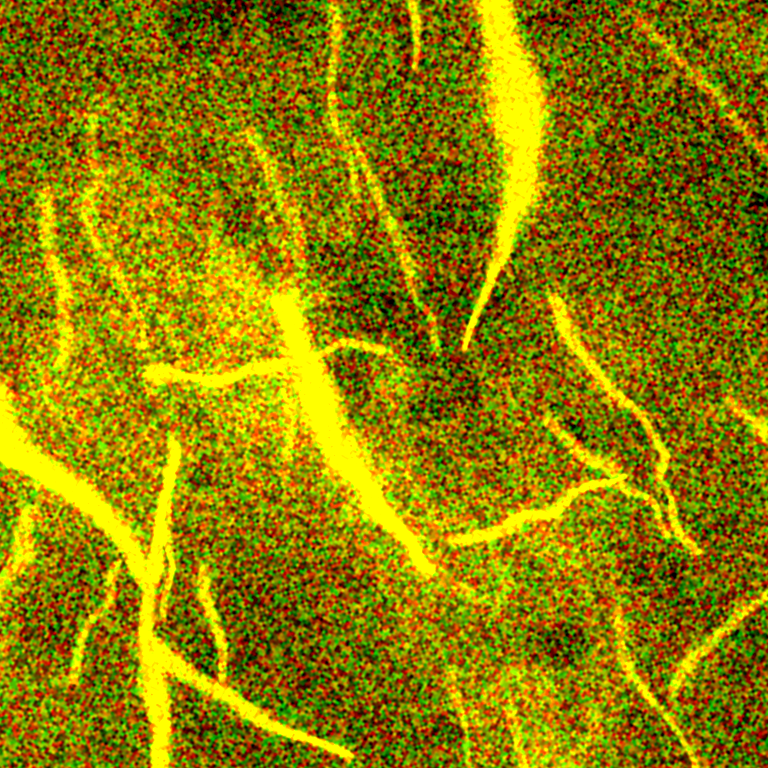
This texture is drawn by a WebGL 1 fragment shader. Its source:

```glsl
precision highp float;

uniform vec2 u_resolution;

const float RED_GAIN = 1.07;
const float GREEN_GAIN = 0.92;
const float GRAIN_CELLS = 235.0;
const float GRAIN_CONTRAST = 0.92;

float hash(vec2 p) {
  vec3 q = fract(p.xyx * vec3(0.1031, 0.1030, 0.0973));
  q += dot(q, q.yzx + 33.33);
  return fract((q.x + q.y) * q.z);
}

float noise(vec2 p) {
  vec2 cell = floor(p);
  vec2 f = fract(p);
  f = f * f * (3.0 - 2.0 * f);
  float low = mix(hash(cell), hash(cell + vec2(1.0, 0.0)), f.x);
  float high = mix(hash(cell + vec2(0.0, 1.0)), hash(cell + 1.0), f.x);
  return mix(low, high, f.y);
}

float fbm(vec2 p) {
  float sum = 0.0;
  float gain = 0.533;
  for (int i = 0; i < 4; i++) {
    sum += gain * noise(p);
    p = p * 2.03 + 17.3;
    gain *= 0.5;
  }
  return sum;
}

vec2 rotate(vec2 p, float angle) {
  float c = cos(angle);
  float s = sin(angle);
  return vec2(c * p.x + s * p.y, c * p.y - s * p.x);
}

vec2 warp(vec2 p, float scale, float amount) {
  vec2 offset = vec2(noise(p * scale + 31.0), noise(p * scale + 77.0));
  return p + amount * (offset - 0.5);
}

// Tapered strand with a solid core and a faint halo
float vein(vec2 p, vec2 a, vec2 b, float startWidth, float endWidth) {
  vec2 axis = b - a;
  float t = clamp(dot(p - a, axis) / dot(axis, axis), 0.0, 1.0);
  float d = length(p - a - axis * t) / mix(startWidth, endWidth, t);
  return 0.75 * (1.0 - smoothstep(0.4, 1.4, d)) + 0.25 * exp(-0.5 * d);
}

// Bright crests of stretched noise, running along the given angle
float fibres(vec2 p, float angle, vec2 scale) {
  float n = noise(rotate(p, angle) * scale + 51.0);
  float crest = 1.0 - abs(2.0 * n - 1.0);
  return crest * crest * crest;
}

// Thick vessels: forked trunk, left fork and central cord
float mainVeins(vec2 p) {
  vec2 trunkFoot = vec2(0.69, 0.73);
  vec2 fork = vec2(0.19, 0.23);
  vec2 cord = vec2(0.44, 0.41);
  float v = vein(p, vec2(0.65, 1.05), trunkFoot, 0.034, 0.029);
  v = max(v, vein(p, trunkFoot, vec2(0.60, 0.55), 0.021, 0.006));
  v = max(v, vein(p, vec2(-0.03, 0.52), fork, 0.030, 0.010));
  v = max(v, vein(p, vec2(0.24, 0.44), fork, 0.008, 0.013));
  v = max(v, vein(p, fork, vec2(0.21, -0.03), 0.014, 0.017));
  v = max(v, vein(p, vec2(0.21, 0.14), vec2(0.43, 0.0), 0.014, 0.008));
  v = max(v, vein(p, vec2(0.37, 0.61), cord, 0.015, 0.026));
  return max(v, vein(p, cord, vec2(0.57, 0.25), 0.018, 0.006));
}

// Scattered thin strands, steep on the left and diagonal on the right
float thinVeins(vec2 p) {
  float v = 0.0;
  for (int i = 0; i < 22; i++) {
    float id = float(i);
    vec2 start = vec2(fract(id * 0.618 + 0.1), hash(vec2(id, 4.0)) * 1.1);
    float angle = mix(-1.65, -0.75, start.x) + 0.5 * (hash(vec2(id, 9.0)) - 0.5);
    angle += 1.6 * step(4.5, mod(id, 6.0));
    float reach = mix(0.13, 0.36, hash(vec2(id, 15.0)));
    vec2 end = start + reach * vec2(cos(angle), sin(angle));
    float strength = mix(0.35, 0.9, hash(vec2(id, 23.0)));
    v = max(v, strength * vein(p, start, end, 0.009, 0.005));
  }
  return v;
}

float tissue(vec2 p) {
  vec2 q = warp(warp(p, 7.0, 0.055), 24.0, 0.018);
  float broad = fbm(p * 4.0 + 5.0);
  float pits = 1.0 - smoothstep(0.22, 0.42, fbm(p * 7.0 + 42.0));

  // Glowing mesh beside the central cord
  float bandDistance = abs(p.x - 0.74 + 0.62 * p.y);
  float band = exp(-bandDistance * bandDistance * 42.0) * (1.0 - smoothstep(0.65, 0.95, p.y));
  float mesh = fibres(q, -1.15, vec2(9.0, 24.0));

  float threads = fibres(q, mix(-0.8, 0.65, step(p.x + 0.3 * p.y, 0.75) * step(0.7, p.y)),
                         vec2(4.0, 34.0));
  float light = 0.44 + 0.36 * (broad - 0.5) - 0.20 * pits;
  light += band * (0.10 + 0.28 * mesh);
  light += 0.15 * threads * smoothstep(0.3, 0.65, broad);
  return light + 0.95 * max(mainVeins(q), thinVeins(q));
}

float grain(vec2 p, float angle, float seed) {
  return GRAIN_CONTRAST * (noise(rotate(p, angle) * GRAIN_CELLS + seed) - 0.5);
}

void main() {
  vec2 p = gl_FragCoord.xy / u_resolution;
  float light = tissue(p);
  float red = light * RED_GAIN + grain(p, 0.35, 300.0);
  float green = light * GREEN_GAIN + grain(p, -0.5, 700.0);
  gl_FragColor = vec4(clamp(vec2(red, green), 0.0, 1.0), 0.0, 1.0);
}
```
